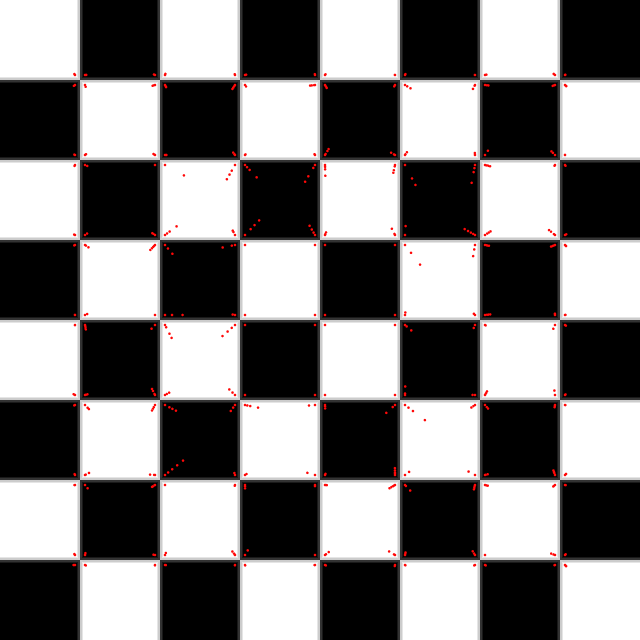
This pattern is drawn by a Shadertoy shader. Its source:

```glsl
// Eight by eight checkerboard with softened grey seams and trails of red specks at the crossings.

const float CELLS = 8.0;
const float SEAM_WIDTH = 0.0313;   // in cells, on each side of a line
const float SEAM_TINT = 0.2;
const float SPECK_INSET = 0.0625;
const float SPECK_RADIUS = 0.0155;
const int TRAIL_SPECKS = 4;
const vec3 SPECK_COLOR = vec3(1.0, 0.03, 0.03);

float hash(vec2 p) {
    return fract(sin(dot(p, vec2(127.1, 311.7))) * 43758.5453);
}

// Coverage of the region where dist is negative
float fill(float dist, float pixel) {
    return clamp(0.5 - dist / pixel, 0.0, 1.0);
}

// Signed checker around the nearest crossing, 0 for black and 1 for white
float checker(vec2 offset, vec2 crossing, float pixel) {
    vec2 side = clamp(2.0 * offset / pixel, -1.0, 1.0);
    float parity = 2.0 * mod(crossing.x + crossing.y, 2.0) - 1.0;
    return 0.5 + 0.5 * side.x * side.y * parity;
}

// Trail length by ring: calm centre, long trails around it, fading outwards
float trailReach(vec2 cell) {
    vec2 fromCentre = abs(cell + 0.5 - 0.5 * CELLS);
    float ring = max(fromCentre.x, fromCentre.y);
    if (ring < 1.0) return 0.0;
    if (ring < 2.0) return 0.25;
    return ring < 3.0 ? 0.075 : 0.018;
}

// One fixed speck in the corner, then randomly kept specks leading inwards
float specks(vec2 corner, vec2 seed, float reach, float pixel) {
    vec2 start = vec2(SPECK_INSET);
    float dist = length(corner - start);
    vec2 stride = reach * vec2(hash(seed + 3.1), hash(seed + 8.7));
    for (int i = 1; i <= TRAIL_SPECKS; i++) {
        float t = float(i) / float(TRAIL_SPECKS);
        float kept = step(0.45, hash(seed + 17.3 * t));
        vec2 speck = start + kept * stride * t * (0.6 + 0.4 * t);
        dist = min(dist, length(corner - speck));
    }
    return fill(dist - SPECK_RADIUS, pixel);
}

void mainImage(out vec4 fragColor, in vec2 fragCoord) {
    vec2 p = CELLS * fragCoord / iResolution.xy;
    float pixel = CELLS / min(iResolution.x, iResolution.y);

    // Nearest inner crossing; the outer border carries no seams
    vec2 crossing = clamp(floor(p + 0.5), 1.0, CELLS - 1.0);
    vec2 offset = p - crossing;
    vec2 corner = abs(offset);
    vec2 cell = floor(p);

    // Squares, tinted toward their opposite along the seams
    float shade = checker(offset, crossing, pixel);
    float seam = fill(min(corner.x, corner.y) - SEAM_WIDTH, pixel);
    vec3 color = vec3(mix(shade, 1.0 - shade, SEAM_TINT * seam));

    // Red specks, seeded per crossing and quadrant
    vec2 seed = crossing * 5.0 + sign(offset);
    float red = specks(corner, seed, trailReach(cell), pixel);
    color = mix(color, SPECK_COLOR, red);

    fragColor = vec4(color, 1.0);
}
```
